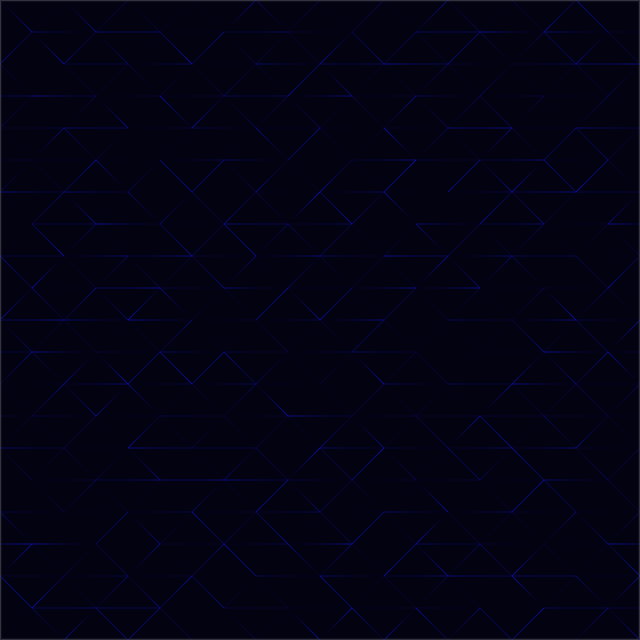
A Shadertoy shader for this pattern:

```glsl
// A dark navy field crossed by a faint triangular lattice, 10 triangles across
// and 20 rows down. Three line families share the same nodes, and every edge
// glows from its two ends with hashed strengths, inside a thin grey frame.

float hash(vec3 p) {
    p = fract(p * vec3(0.1031, 0.1130, 0.0973));
    p += dot(p, p.yzx + 33.33);
    return fract((p.x + p.y) * p.z);
}

// Antialiased stroke; strokes thinner than a pixel dim instead of widening.
float stroke(float dist, float halfWidth, float pixel) {
    return clamp((halfWidth - dist) / pixel + 0.5, 0.0, min(1.0, 2.0 * halfWidth / pixel));
}

// Light along one edge: t runs 0..1 between nodes, each end fades on its own.
float edgeGlow(float line, float t, float family) {
    vec3 id = vec3(line, floor(t), family * 17.0) + 61.0;
    float start = pow(hash(id), 2.4);
    float end = pow(hash(id + 137.0), 2.4);
    t = fract(t);
    return min(1.0, start * pow(1.0 - t, 1.4) + end * pow(t, 1.4));
}

// One family of parallel lines, at whole values of across.
float lineFamily(float across, float along, float spacing, float family, float pixel) {
    float line = round(across);
    float dist = abs(across - line) * spacing;
    return stroke(dist, 0.0007, pixel) * edgeGlow(line, along, family);
}

void mainImage(out vec4 fragColor, in vec2 fragCoord) {
    vec2 uv = fragCoord / iResolution.xy;
    float pixel = 1.0 / min(iResolution.x, iResolution.y);

    // Lattice nodes lie where x + y is even
    vec2 p = uv * 20.0;
    float row = round(p.y);
    float glow = lineFamily(p.y, (p.x - row) * 0.5, 0.05, 0.0, pixel);
    glow = max(glow, lineFamily((p.x + p.y) * 0.5, p.y, 0.0707, 1.0, pixel));
    glow = max(glow, lineFamily((p.x - p.y) * 0.5, p.y, 0.0707, 2.0, pixel));

    vec3 color = mix(vec3(0.006, 0.006, 0.065), vec3(0.06, 0.06, 0.64), glow);

    // Grey frame
    vec2 inset = min(uv, 1.0 - uv);
    float frame = stroke(min(inset.x, inset.y), 0.00195, pixel);
    color = mix(color, vec3(0.20, 0.20, 0.25), frame);

    fragColor = vec4(color, 1.0);
}
```
